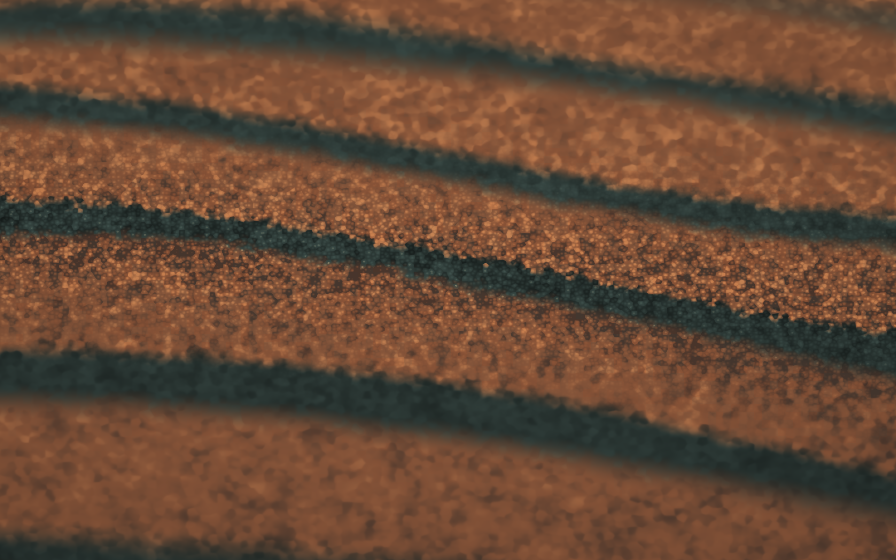
A WebGL 1 fragment shader for this texture:

```glsl
precision highp float;

uniform vec2 u_resolution;

#define FINE_SCALE 115.0
#define MID_SCALE 72.0
#define COARSE_SCALE 34.0
#define EDGE_SOFTNESS 0.007
#define BLUR_SOFTNESS 0.045
#define GRAIN_CONTRAST 1.0
#define SHADOW_COLOR vec3(0.165, 0.212, 0.200)
#define DARK_SAND vec3(0.270, 0.205, 0.170)
#define WARM_SAND vec3(0.510, 0.318, 0.215)
#define BRIGHT_SAND vec3(0.760, 0.495, 0.310)

vec3 hash3(vec2 p) {
  vec3 q = fract(vec3(p.xyx) * vec3(0.1031, 0.1030, 0.0973));
  q += dot(q, q.yxz + 33.33);
  return fract((q.xxy + q.yzz) * q.zyx);
}

float valueNoise(vec2 p) {
  vec2 i = floor(p), f = fract(p);
  f = f * f * (3.0 - 2.0 * f);
  float low = mix(hash3(i).x, hash3(i + vec2(1.0, 0.0)).x, f.x);
  float high = mix(hash3(i + vec2(0.0, 1.0)).x, hash3(i + vec2(1.0)).x, f.x);
  return mix(low, high, f.y) - 0.5;
}

// Rounded grains: x is tone around zero, y is closeness to a grain centre
vec2 grains(vec2 p, float sharpness) {
  vec2 cell = floor(p), f = fract(p);
  float total = 0.0, tone = 0.0, peak = 0.0;
  for (int j = -1; j <= 1; j++) {
    for (int i = -1; i <= 1; i++) {
      vec2 o = vec2(float(i), float(j));
      vec3 h = hash3(cell + o + 57.0);
      vec2 d = o + 0.1 + 0.8 * h.xy - f;
      float w = exp(-sharpness * dot(d, d));
      total += w;
      tone += w * (h.z - 0.5);
      peak = max(peak, w);
    }
  }
  return vec2(tone / max(total, 0.0001), peak);
}

// Cubic through four heights spaced evenly from x = 0 to x = 1
float curve(vec4 k, float x) {
  float t = 3.0 * x;
  float a = t - 1.0, b = t - 2.0, c = t - 3.0;
  return -k.x * a * b * c / 6.0 + k.y * t * b * c / 2.0
       - k.z * t * a * c / 2.0 + k.w * t * a * b / 6.0;
}

// Shade between a crisp crest above and a softer foot below
float band(vec2 p, vec4 crest, vec4 foot, float soft) {
  float top = curve(crest, p.x), base = curve(foot, p.x);
  float under = 1.0 - smoothstep(-soft, soft, p.y - top);
  float over = smoothstep(-1.5 * soft, 1.5 * soft, p.y - base);
  return under * over;
}

void main() {
  vec2 uv = gl_FragCoord.xy / u_resolution;
  vec2 p = gl_FragCoord.xy / u_resolution.y;

  // Narrow focal plane, tilted down to the right
  float offset = uv.y - (0.59 - 0.14 * uv.x);
  float blur = abs(offset);
  float focus = exp(-blur * blur * 55.0);
  float nearFocus = exp(-blur * blur * 11.0);

  // Grain at three sizes, from sharp to defocused
  vec2 fine = grains(p * vec2(1.0, 1.15) * FINE_SCALE, 9.0);
  vec2 mid = grains(p * vec2(1.0, 1.2) * MID_SCALE + 19.0, 5.0);
  float coarse = grains(p * vec2(0.9, 1.3) * COARSE_SCALE + 41.0, 3.5).x;
  float broad = valueNoise(p * vec2(9.0, 16.0)) + 0.5 * valueNoise(p * vec2(21.0, 38.0));
  float grit = focus * (0.85 * fine.x + 0.40 * (fine.y - 0.55))
             + nearFocus * 0.42 * mid.x
             + (1.0 - focus) * (0.24 * mid.x + 0.30 * coarse);
  grit *= GRAIN_CONTRAST;

  // Wind ripples, their outlines roughened by the grain
  float soft = EDGE_SOFTNESS + BLUR_SOFTNESS * blur;
  vec2 q = uv;
  q.y += 0.010 * broad + 0.014 * focus * fine.x + 0.012 * mid.x + 0.010 * coarse;
  float shade = band(q, vec4(0.994, 0.977, 0.892, 0.823), vec4(0.933, 0.902, 0.840, 0.754), soft);
  shade = max(shade, band(q, vec4(0.848, 0.777, 0.679, 0.619), vec4(0.785, 0.723, 0.625, 0.554), soft));
  shade = max(shade, band(q, vec4(0.646, 0.594, 0.496, 0.410), vec4(0.579, 0.544, 0.442, 0.323), soft));
  shade = max(shade, band(q, vec4(0.375, 0.348, 0.271, 0.150), vec4(0.285, 0.250, 0.177, 0.073), soft));
  shade = max(shade, band(q, vec4(0.052, 0.012, -0.04, -0.12), vec4(-0.05, -0.10, -0.20, -0.30), soft));
  shade = max(shade, band(q, vec4(1.12, 1.10, 1.046, 0.983), vec4(1.10, 1.07, 1.03, 0.950), soft));

  // Half-lit grains at the foot of the sharp ripple
  float foot = curve(vec4(0.579, 0.544, 0.442, 0.323), uv.x) - uv.y;
  float halfLit = smoothstep(-0.015, 0.01, foot) * (1.0 - smoothstep(0.01, 0.085, foot));

  // Sunlit sand ramp
  float tone = 0.51 + 0.11 * smoothstep(0.2, 0.75, uv.y) + 0.10 * broad + grit;
  tone -= 0.17 * halfLit + 0.07 * smoothstep(0.28, 0.0, uv.y);
  tone -= 0.10 * smoothstep(0.6, 1.0, uv.x) * smoothstep(0.5, 0.3, uv.y);
  vec3 sand = mix(DARK_SAND, WARM_SAND, smoothstep(0.0, 0.56, tone));
  sand = mix(sand, BRIGHT_SAND, smoothstep(0.52, 1.05, tone));
  float tint = hash3(floor(p * MID_SCALE)).y - 0.5;
  sand += vec3(0.03, -0.01, -0.02) * tint * nearFocus;

  // Cool shadow with faint grain and rare glints
  vec3 cool = SHADOW_COLOR * (1.0 + 0.65 * grit + 0.12 * broad);
  cool *= 0.91 + 0.16 * smoothstep(0.1, 0.8, uv.y);
  float glint = focus * smoothstep(0.36, 0.48, fine.x) * smoothstep(0.4, 0.9, fine.y);
  cool += vec3(0.22, 0.17, 0.11) * glint * (0.35 + halfLit);

  vec3 color = mix(sand, cool, shade);
  vec2 c = uv - 0.5;
  color *= 1.03 - 0.22 * dot(c, c);
  gl_FragColor = vec4(clamp(color, 0.0, 1.0), 1.0);
}
```
